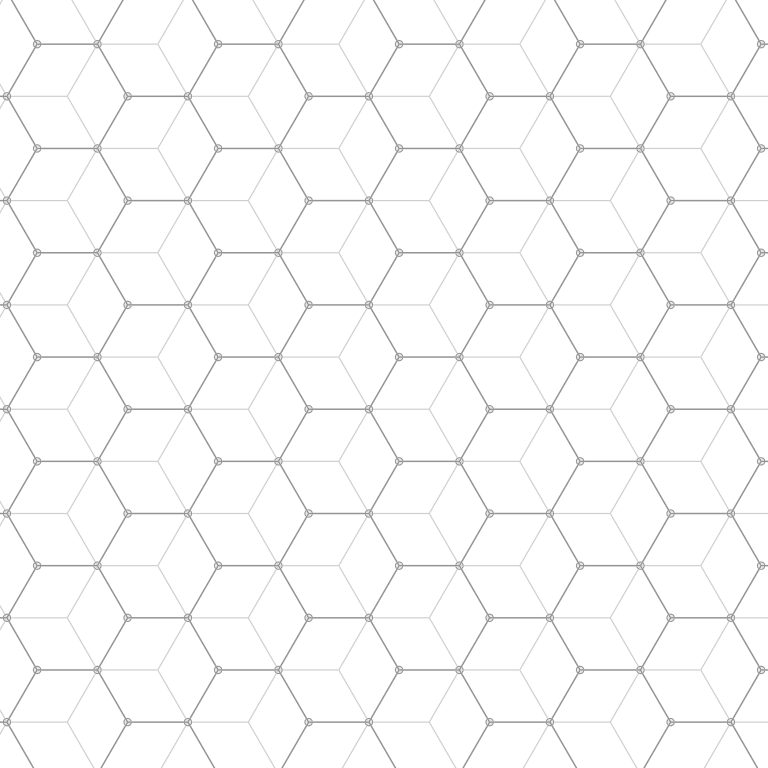
Give the GLSL for this pattern, as a WebGL 1 fragment shader.

```glsl
precision highp float;
// Grey hexagon mesh with ringed nodes and faint spokes that turn each cell into a cube.
uniform vec2 u_resolution;

// Offset from the nearest centre of a flat-topped hexagon grid with unit sides.
vec2 hexLocal(vec2 p) {
  vec2 period = vec2(3.0, 1.7320508);
  vec2 a = mod(p + 0.5 * period, period) - 0.5 * period;
  vec2 b = mod(p, period) - 0.5 * period;
  return dot(a, a) < dot(b, b) ? a : b;
}

// Distance to a unit segment leaving the origin in the given direction.
float spoke(vec2 p, vec2 direction) {
  return length(p - direction * clamp(dot(p, direction), 0.0, 1.0));
}

float stroke(float dist, float halfWidth, float pixel) {
  return clamp((halfWidth - dist) / pixel + 0.5, 0.0, 1.0);
}

void main() {
  vec2 uv = gl_FragCoord.xy / u_resolution;
  vec2 side = vec2(0.07856, 0.07841);
  float pixel = 1.0 / (side.y * min(u_resolution.x, u_resolution.y));
  vec2 p = hexLocal((uv - vec2(0.0876, 0.8746)) / side);
  vec2 q = abs(p);

  // Cell outline, mirrored into one quadrant
  float outline = 0.8660254 - max(q.y, q.x * 0.8660254 + q.y * 0.5);

  // Three spokes: left, and up or down to the right
  float spokes = min(spoke(p, vec2(-1.0, 0.0)),
                     spoke(vec2(p.x, q.y), vec2(0.5, 0.8660254)));

  // Small rings on the corners
  float node = min(length(q - vec2(1.0, 0.0)), length(q - vec2(0.5, 0.8660254)));

  float ink = 0.19 * stroke(spokes, 0.010, pixel);
  ink = max(ink, 0.09 * stroke(node, 0.06, pixel));
  ink = max(ink, 0.42 * stroke(outline, 0.0124, pixel));
  ink = max(ink, 0.40 * stroke(abs(node - 0.06), 0.010, pixel));

  gl_FragColor = vec4(vec3(1.0 - ink), 1.0);
}
```
